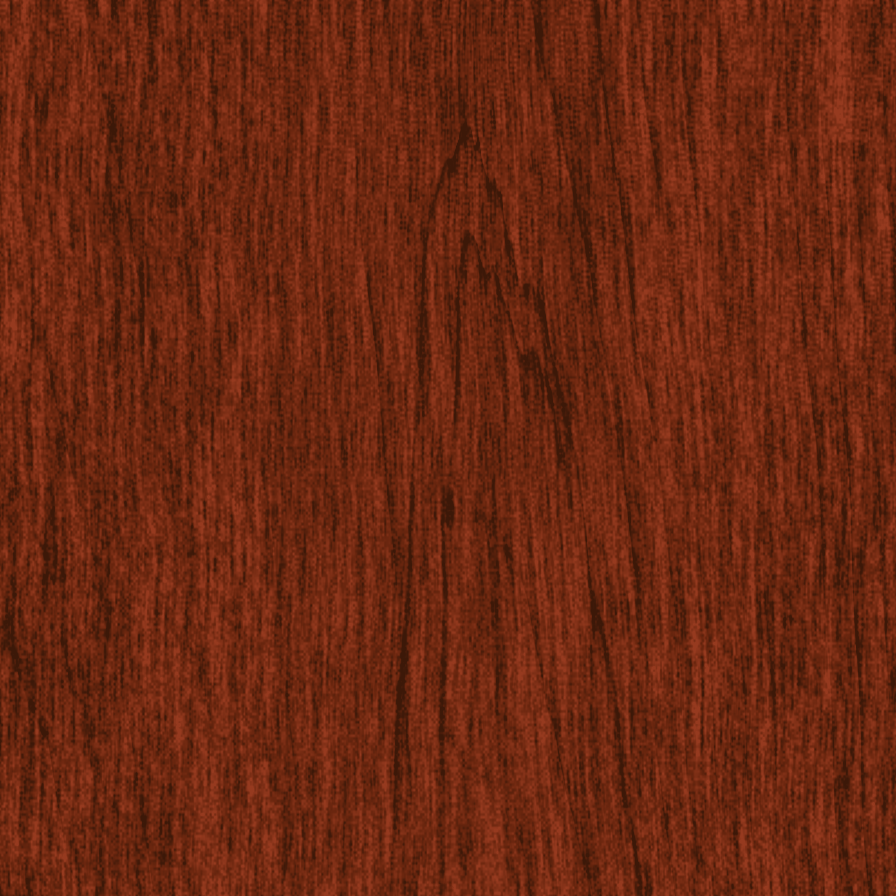
Give the GLSL for this texture, as a three.js fragment shader.

```glsl
// Red mahogany veneer: fine upright fibres, pores and dark cathedral growth rings.
varying vec2 vUv;

const vec3 DARK_BROWN = vec3(0.235, 0.095, 0.033);
const vec3 RED_BROWN = vec3(0.42, 0.150, 0.058);
const vec3 LIGHT_RED = vec3(0.59, 0.228, 0.122);

const float BASE_TONE = 0.575;
const float FINE_FIBRE = 0.58;
const float MID_FIBRE = 0.24;
const float BROAD_STREAK = 0.20;
const float BLOTCH = 0.11;
const float SPECKLE = 0.52;
const float RIPPLE = 0.34;
const float PORE_DEPTH = 0.22;
const float RING_DEPTH = 0.36;
const float ARCH_DEPTH = 0.50;
const float RING_COUNT = 7.5;

const vec2 OUTER_APEX = vec2(0.50, 0.84);
const vec2 INNER_APEX = vec2(0.525, 0.71);
const vec2 KNOT = vec2(0.499, 0.435);

float hash(vec2 p) {
  return fract(sin(dot(p, vec2(127.1, 311.7))) * 43758.55);
}

// Value noise centred on zero.
float noise(vec2 p) {
  vec2 i = floor(p);
  vec2 f = fract(p);
  f = f * f * (3.0 - 2.0 * f);
  float low = mix(hash(i), hash(i + vec2(1.0, 0.0)), f.x);
  float high = mix(hash(i + vec2(0.0, 1.0)), hash(i + 1.0), f.x);
  return mix(low, high, f.y) - 0.5;
}

// Cellular noise: distance to the nearest scattered point.
float cellular(vec2 p) {
  vec2 cell = floor(p);
  float nearest = 2.0;
  for (int y = -1; y <= 1; y++) {
    for (int x = -1; x <= 1; x++) {
      vec2 c = cell + vec2(float(x), float(y));
      nearest = min(nearest, distance(p, c + vec2(hash(c), hash(c + 57.0))));
    }
  }
  return nearest;
}

// Ragged offset of the ring tips, from layered sines.
float raggedness(vec2 p) {
  return 0.022 * sin(72.0 * p.x + 1.0) + 0.013 * sin(155.0 * p.x + 2.5)
       + 0.006 * sin(331.0 * p.x) + 0.016 * noise(p * vec2(230.0, 18.0));
}

// One strong arch: sharp outside, fading inwards, with its own leg slopes.
float arch(vec2 p, vec2 apex, float leftCurve, float rightCurve) {
  float dx = p.x - apex.x;
  float curve = dx < 0.0 ? leftCurve : rightCurve;
  float slope = sqrt(2.0 + 4.0 * curve * curve * dx * dx);
  float inside = (apex.y - p.y - curve * dx * dx + raggedness(p)) / slope;
  float width = 0.0025 + 0.011 / slope;
  float depth = max(inside, 0.0);
  float core = 0.85 * exp(-depth * depth / (width * width));
  return smoothstep(-0.0025, 0.0015, inside) * (core + 0.15 * exp(-depth / 0.015));
}

// Faint nested rings of varied strength around an upright axis.
float rings(vec2 p, float axis, float curve) {
  float dx = p.x - axis;
  float height = p.y + curve * dx * dx + 0.5 * raggedness(p);
  float level = RING_COUNT * sqrt(max(height, 0.0));
  float f = fract(level);
  float strength = hash(vec2(floor(level), axis * 10.0));
  float line = smoothstep(0.0, 0.05, f) * exp(-11.0 * f);
  return line * strength * (1.4 + 1.6 * noise(vec2(level, p.y * 7.0)));
}

// Dark spindle-shaped knot with a thin seam running down from it.
float knotAndSeam(vec2 p) {
  vec2 q = (p - KNOT) / vec2(0.009, 0.028);
  float knot = 1.0 - smoothstep(0.5, 1.1, length(q) + 0.5 * noise(p * vec2(260.0, 60.0)));
  float seam = 1.0 - smoothstep(0.001, 0.005, abs(p.x - KNOT.x + 0.004));
  return max(knot, 0.7 * seam * (1.0 - smoothstep(0.38, 0.45, p.y)));
}

void main() {
  // Gentle sway, and a lean of the fibres beside the arches.
  vec2 p = vUv;
  p.x += 0.002 * sin(9.0 * p.y + 1.0) + 0.0012 * sin(25.0 * p.y + 6.0 * p.x);
  float lean = smoothstep(0.48, 0.60, p.x) * (1.0 - smoothstep(0.65, 0.95, p.x));
  vec2 grain = vec2(p.x + 0.06 * lean * (p.y - 0.5), p.y);

  // Fibres, streaks and speckle.
  float tone = BASE_TONE;
  tone += FINE_FIBRE * noise(grain * vec2(270.0, 16.0));
  tone += MID_FIBRE * noise(grain * vec2(120.0, 3.0) + 31.0);
  tone += BROAD_STREAK * noise(grain * vec2(38.0, 0.8) + 73.0);
  tone += BLOTCH * noise(p * vec2(6.0, 3.0) + 11.0);
  tone += SPECKLE * noise(vUv * vec2(400.0, 330.0));

  // Short slanted ripples towards both sides, and dark pores.
  float sides = smoothstep(0.08, 0.28, abs(p.x - 0.5));
  tone += RIPPLE * sides * noise(vec2(grain.x * 190.0 + p.y * 50.0, p.y * 110.0));
  tone -= PORE_DEPTH * (1.0 - smoothstep(0.12, 0.42, cellular(grain * vec2(190.0, 22.0))));

  // Growth rings and the two ragged central arches.
  float faint = mix(rings(p, -0.12, 10.0), rings(p, 0.5, 18.0), smoothstep(0.42, 0.50, p.x));
  float innerFade = mix(0.25, 1.0, smoothstep(0.42, 0.58, p.y));
  float strong = max(arch(p, OUTER_APEX, 220.0, 18.0),
                     innerFade * arch(p, INNER_APEX, 400.0, 22.0));
  strong = max(strong, knotAndSeam(p));
  tone = clamp(tone - RING_DEPTH * faint - ARCH_DEPTH * strong, 0.0, 1.0);

  vec3 colour = mix(DARK_BROWN, RED_BROWN, smoothstep(0.0, 0.5, tone) * 0.5 + min(tone, 0.5));
  gl_FragColor = vec4(mix(colour, LIGHT_RED, max(2.0 * tone - 1.0, 0.0)), 1.0);
}
```
